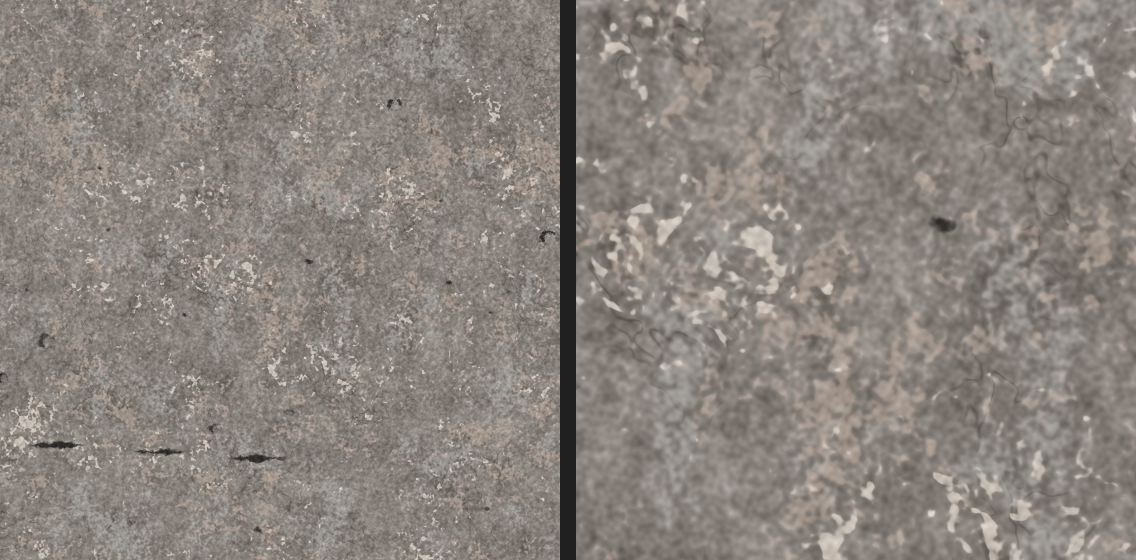
Left, the full canvas; right, a detail of the centre.
Give the GLSL for this texture, as a WebGL 2 fragment shader.

```glsl
#version 300 es
precision highp float;
precision highp int;

uniform vec2 u_resolution;
out vec4 outColor;

// Colours
const vec3 STONE = vec3(0.535, 0.510, 0.490);
const vec3 WARM_CRUST = vec3(0.665, 0.605, 0.560);
const vec3 COOL_PATCH = vec3(0.625, 0.620, 0.605);
const vec3 PALE_CHIP = vec3(0.800, 0.765, 0.725);
const vec3 PIT_DARK = vec3(0.130, 0.125, 0.120);

// Feature frequencies, in cycles per canvas
const float BROAD_FREQ = 4.0;
const float PATCH_FREQ = 11.0;
const float MOTTLE_FREQ = 24.0;
const float CHIP_FREQ = 48.0;
const float GRAIN_FREQ = 115.0;
const float VEIN_FREQ = 26.0;

// Strengths
const float BROAD_TONE = 0.035;
const float MOTTLE_TONE = 0.085;
const float GRAIN_TONE = 0.105;
const float VEIN_TONE = 0.085;
const float WARP = 0.012;

// Pits and seams
const float PIT_GRID = 9.0;
const float PIT_CHANCE = 0.25;
const float PIT_MIN = 0.002;
const float PIT_MAX = 0.016;
const float PIT_SOFT = 0.003;
const int SEAM_COUNT = 3;
const float SEAM_HEIGHT = 0.205;

const float TAU = 6.2831853;

vec3 hash3(ivec2 cell, int seed) {
    uvec3 v = uvec3(ivec3(cell, seed)) * 1664525u + 1013904223u;
    v.x += v.y * v.z; v.y += v.z * v.x; v.z += v.x * v.y;
    v ^= v >> 16u;
    v.x += v.y * v.z; v.y += v.z * v.x; v.z += v.x * v.y;
    return vec3(v >> 8u) / 16777216.0;
}

float cornerRamp(ivec2 cell, vec2 offset, int seed) {
    float angle = TAU * hash3(cell, seed).x;
    return dot(vec2(cos(angle), sin(angle)), offset);
}

float gradientNoise(vec2 p, int seed) {
    ivec2 c = ivec2(floor(p));
    vec2 f = fract(p);
    vec2 w = f * f * f * (f * (f * 6.0 - 15.0) + 10.0);
    float low = mix(cornerRamp(c, f, seed),
                    cornerRamp(c + ivec2(1, 0), f - vec2(1, 0), seed), w.x);
    float high = mix(cornerRamp(c + ivec2(0, 1), f - vec2(0, 1), seed),
                     cornerRamp(c + ivec2(1, 1), f - vec2(1, 1), seed), w.x);
    return 1.4 * mix(low, high, w.y);
}

// Octave sum, scaled to keep the same spread for any octave count
float fbm(vec2 p, int octaves, float gain, int seed) {
    float sum = 0.0, energy = 0.0, amp = 1.0;
    for (int i = 0; i < octaves; i++) {
        sum += amp * gradientNoise(p, seed + i);
        energy += amp * amp;
        amp *= gain;
        p = mat2(1.6, 1.2, -1.2, 1.6) * p;
    }
    return sum / sqrt(energy);
}

// Scattered ragged holes; the larger ones are often crescents
float pitMask(vec2 p, float ragged) {
    ivec2 home = ivec2(floor(p * PIT_GRID));
    float mask = 0.0;
    for (int y = -1; y <= 1; y++)
    for (int x = -1; x <= 1; x++) {
        ivec2 cell = home + ivec2(x, y);
        vec3 place = hash3(cell, 90);
        vec3 shape = hash3(cell, 91);
        if (place.z > PIT_CHANCE) continue;
        vec2 d = p - (vec2(cell) + place.xy) / PIT_GRID;
        float radius = mix(PIT_MIN, PIT_MAX, shape.x * shape.x);
        float dist = length(d * vec2(1.0, 1.25)) - radius;
        if (shape.x > 0.6) {
            vec2 bite = radius * vec2(0.35, -0.5 + 0.3 * shape.y);
            dist = max(dist, 0.8 * radius - length(d - bite));
        }
        dist += ragged * (0.002 + 0.25 * radius);
        float depth = mix(0.55, 0.95, shape.z);
        mask = max(mask, depth * (1.0 - smoothstep(-PIT_SOFT, PIT_SOFT, dist)));
    }
    return mask;
}

// Short broken horizontal grooves
float seamMask(vec2 p, float ragged) {
    float mask = 0.0;
    for (int i = 0; i < SEAM_COUNT; i++) {
        vec3 h = hash3(ivec2(i, 7), 95);
        vec2 d = p - vec2(0.10 + 0.18 * float(i), SEAM_HEIGHT - 0.012 * float(i));
        float along = abs(d.x) / mix(0.035, 0.065, h.x);
        float thick = 0.0055 * (1.0 - along) + 0.004 * gradientNoise(vec2(p.x * 45.0, h.y), 96);
        float dist = abs(d.y + 0.003 * ragged) - thick;
        mask = max(mask, (1.0 - smoothstep(-0.002, 0.003, dist)) * (1.0 - smoothstep(0.75, 1.1, along)));
    }
    return 0.85 * mask;
}

void main() {
    vec2 p = gl_FragCoord.xy / min(u_resolution.x, u_resolution.y);
    vec2 q = p + WARP * vec2(fbm(p * 14.0, 3, 0.6, 1), fbm(p * 14.0, 3, 0.6, 5));

    float broad = fbm(p * BROAD_FREQ, 3, 0.5, 10);
    float mottle = fbm(q * MOTTLE_FREQ * vec2(1.0, 0.8), 4, 0.75, 20);
    float grain = fbm(p * GRAIN_FREQ, 2, 0.8, 30);

    // Stone body with thin dark veins
    vec3 color = STONE + BROAD_TONE * broad + MOTTLE_TONE * mottle;
    float vein = 1.0 - smoothstep(0.0, 0.12, abs(fbm(q * VEIN_FREQ, 3, 0.6, 40)));
    color -= VEIN_TONE * vein * smoothstep(-0.1, 0.4, fbm(p * 9.0, 2, 0.5, 45));

    // Cool worn patches, warm crust and pale chips
    float worn = fbm(q * PATCH_FREQ * vec2(1.0, 0.75), 3, 0.45, 50) + 0.4 * mottle + 0.35 * grain;
    color = mix(color, COOL_PATCH, 0.6 * smoothstep(0.25, 0.75, worn));
    float crust = fbm(q * MOTTLE_FREQ, 4, 0.7, 60) + 0.6 * fbm(p * 5.0, 2, 0.5, 65) + 0.5 * grain;
    color = mix(color, WARM_CRUST, 0.7 * smoothstep(0.25, 0.7, crust));
    float chip = fbm(q * CHIP_FREQ, 3, 0.7, 70) + 0.9 * fbm(p * 7.0, 3, 0.6, 75) + 0.4 * grain;
    color = mix(color, PALE_CHIP, 0.85 * smoothstep(0.65, 1.0, chip));
    color += GRAIN_TONE * grain;

    // Holes and grooves
    float ragged = fbm(p * 85.0, 3, 0.7, 80);
    float hollow = max(pitMask(p, ragged), seamMask(p, ragged));
    color = mix(color, PIT_DARK + 0.06 * grain, hollow);

    outColor = vec4(clamp(color, 0.0, 1.0), 1.0);
}
```
